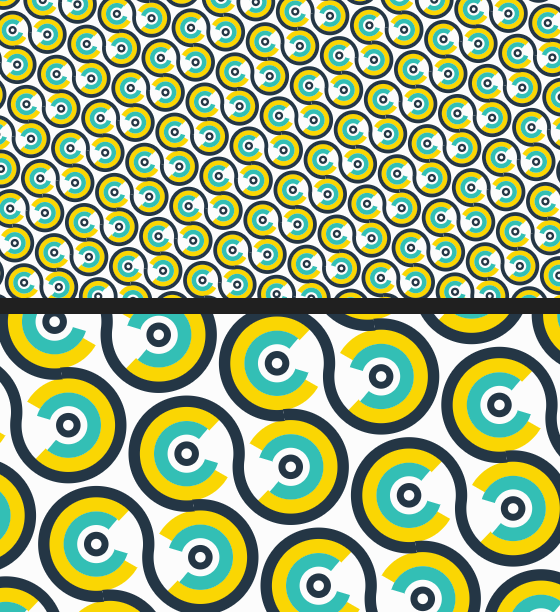
Top: the whole. Bottom: its middle third, enlarged.
This pattern is drawn by a Shadertoy shader. Its source:

```glsl
// Diagonal chains of touching discs: one dark wavy line wraps around every disc,
// each holding an open yellow band, an open teal band and a small dark ring.
// Discs come in half-turn pairs placed on a skewed lattice.
#define UNITS_HIGH 408.0
#define ORIGIN vec2(363.0, 351.0)
#define STEP_A vec2(101.5, -19.0)
#define STEP_B vec2(-41.25, -41.25)
#define PAIR_OFFSET vec2(47.5, -6.0)
#define LINE_HALF 2.6
#define YELLOW_GAP vec2(0.14, 0.66)
#define TEAL_GAP vec2(0.29, 0.58)
#define PAPER vec3(0.99)
#define DARK vec3(0.14, 0.21, 0.27)
#define YELLOW vec3(0.98, 0.84, 0.01)
#define TEAL vec3(0.20, 0.75, 0.71)

const float PI = 3.14159265;

float ring(vec2 p, float radius, float halfWidth) {
    return abs(length(p) - radius) - halfWidth;
}

// Ring with a gap given as (centre angle, half angle)
float openRing(vec2 p, float radius, float halfWidth, vec2 gap) {
    float turn = atan(p.y, p.x) - gap.x;
    turn = abs(mod(turn + PI, 2.0 * PI) - PI);
    return max(ring(p, radius, halfWidth), (gap.y - turn) * length(p));
}

float coverage(float dist, float pixel) {
    return clamp(0.5 - dist / pixel, 0.0, 1.0);
}

// Ink amounts of one disc: x dark, y yellow, z teal
vec3 disc(vec2 p, float pixel) {
    float lineRadius = 0.5 * length(PAIR_OFFSET);

    // The line leaves the disc at the two points touching its neighbours
    float mouthHalf = 0.25 * PI + atan(PAIR_OFFSET.y, PAIR_OFFSET.x);
    float outline = openRing(p, lineRadius, LINE_HALF, vec2(-0.25 * PI, mouthHalf - 0.01));
    float eye = ring(p, 4.0, 1.6);

    float yellowBand = openRing(p, 18.2, 3.4, YELLOW_GAP);
    float tealBand = openRing(p, 11.8, 3.1, TEAL_GAP);
    return vec3(coverage(min(outline, eye), pixel),
                coverage(yellowBand, pixel),
                coverage(tealBand, pixel));
}

void mainImage(out vec4 fragColor, in vec2 fragCoord) {
    float pixel = UNITS_HIGH / iResolution.y;
    vec2 p = fragCoord * pixel - ORIGIN;

    // Nearest lattice cell
    mat2 lattice = mat2(STEP_A, STEP_B);
    vec2 cell = round(inverse(lattice) * p);

    // Gather both discs of the surrounding cells
    vec3 ink = vec3(0.0);
    for (int j = -1; j <= 1; j++) {
        for (int i = -1; i <= 1; i++) {
            vec2 local = p - lattice * (cell + vec2(i, j));
            ink = max(ink, disc(local, pixel));
            ink = max(ink, disc(PAIR_OFFSET - local, pixel));
        }
    }

    vec3 color = mix(PAPER, YELLOW, ink.y);
    color = mix(color, TEAL, ink.z);
    color = mix(color, DARK, ink.x);
    fragColor = vec4(color, 1.0);
}
```
